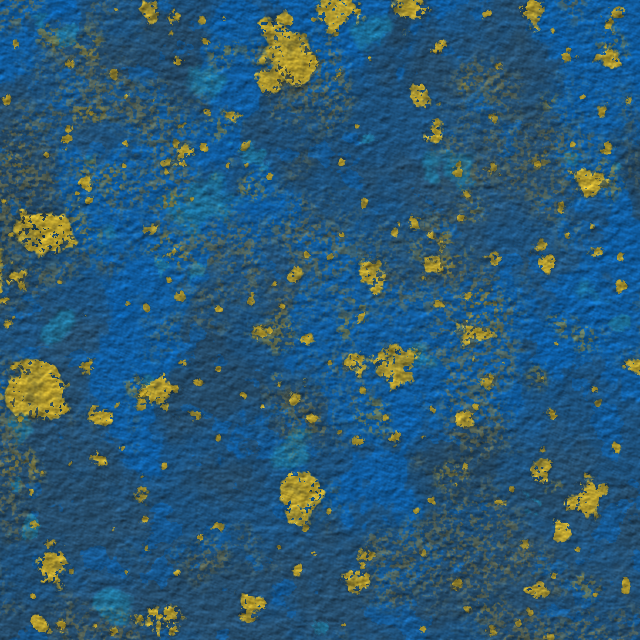
Write a Shadertoy shader that draws this texture.

```glsl
#define SLATE vec3(0.145, 0.295, 0.415)
#define BLUE vec3(0.045, 0.365, 0.650)
#define CYAN vec3(0.120, 0.455, 0.600)
#define OLIVE vec3(0.420, 0.400, 0.240)
#define GOLD vec3(0.740, 0.630, 0.170)
#define OLD_GOLD vec3(0.520, 0.470, 0.180)
#define BLUE_LEVEL 0.545
#define DUST_AMOUNT 0.62
#define GRAIN_SCALE vec2(75.0, 105.0)
#define RELIEF 0.95

float hash(vec2 p) {
    vec3 q = fract(p.xyx * vec3(0.1031, 0.1030, 0.0973));
    q += dot(q, q.yzx + 33.33);
    return fract((q.x + q.y) * q.z);
}

float noise(vec2 p) {
    vec2 cell = floor(p), f = fract(p);
    f = f * f * (3.0 - 2.0 * f);
    float low = mix(hash(cell), hash(cell + vec2(1, 0)), f.x);
    float high = mix(hash(cell + vec2(0, 1)), hash(cell + vec2(1, 1)), f.x);
    return mix(low, high, f.y);
}

float fbm(vec2 p, int octaves) {
    float sum = 0.0, weight = 0.5, total = 0.0;
    for (int i = 0; i < octaves; i++) {
        sum += weight * noise(p);
        total += weight;
        weight *= 0.55;
        p = mat2(1.6, 1.2, -1.2, 1.6) * p + 17.3;
    }
    return sum / total;
}

// Ragged scattered flakes: positive inside, radii in cell units
float splats(vec2 p, float cells, float chance, vec2 radii, float seed) {
    vec2 q = p * cells + seed;
    vec2 home = floor(q);
    float field = -9.0;
    for (int y = -1; y <= 1; y++) {
        for (int x = -1; x <= 1; x++) {
            vec2 id = home + vec2(x, y);
            if (hash(id + seed) > chance) continue;
            vec2 jitter = vec2(hash(id + 31.7), hash(id + 73.1));
            float size = hash(id + 11.9);
            float radius = mix(radii.x, radii.y, size * size);
            field = max(field, 1.0 - length(q - id - 0.1 - 0.8 * jitter) / radius);
        }
    }
    return field + 3.2 * (fbm(q * 4.5 + seed, 5) - 0.5);
}

// Leaf worn through by fine pits, with a dark rim below its edge
vec3 gild(vec3 under, float field, float softness, float pits, vec3 leaf) {
    float worn = field - 0.9 * smoothstep(0.56, 0.8, pits);
    float cover = smoothstep(-softness, softness, worn);
    float rim = smoothstep(-0.45, 0.0, field) * (1.0 - cover);
    return mix(under * (1.0 - 0.16 * rim), leaf, cover * 0.96);
}

float grain(vec2 p) {
    return fbm(p * GRAIN_SCALE, 3);
}

void mainImage(out vec4 fragColor, in vec2 fragCoord) {
    vec2 p = fragCoord / iResolution.y;
    float fine = fbm(p * 90.0 + 5.0, 3);
    float speck = fbm(p * 190.0 + 41.0, 2);

    // Mottled slate ground
    float cloud = fbm(p * 7.0 + 60.0, 5);
    vec3 color = SLATE * (0.88 + 0.24 * cloud);
    color = mix(color, BLUE, 0.30 * smoothstep(0.42, 0.68, fbm(p * 11.0 + 23.0, 5)));

    // Torn blue paint: a soft stain and a crisp peeled layer
    float paint = fbm(p * vec2(5.2, 4.2) + 8.0, 6) + 0.06 * (fine - 0.5);
    color = mix(color, BLUE, 0.42 * smoothstep(BLUE_LEVEL - 0.10, BLUE_LEVEL + 0.08, paint));
    color = mix(color, BLUE, 0.65 * smoothstep(BLUE_LEVEL, BLUE_LEVEL + 0.025, paint));
    float chips = fbm(p * vec2(20.0, 25.0) + 90.0, 5);
    color = mix(color, BLUE, 0.55 * smoothstep(0.64, 0.67, chips));

    // Cyan patches
    float cyanLarge = splats(p, 5.0, 0.36, vec2(0.10, 0.21), 19.0);
    float cyanSmall = splats(p, 11.0, 0.14, vec2(0.10, 0.22), 47.0);
    float cyan = max(smoothstep(-0.25, 0.4, cyanLarge), smoothstep(-0.2, 0.25, cyanSmall));
    color = mix(color, CYAN, cyan * (0.60 + 0.30 * fine));

    // Olive dust gathered in loose clouds
    float dustCloud = smoothstep(0.46, 0.68, fbm(p * 8.0 + 130.0, 4));
    float dust = dustCloud * smoothstep(0.42, 0.68, speck);
    color = mix(color, OLIVE, DUST_AMOUNT * dust);
    float smear = splats(p, 9.0, 0.40, vec2(0.14, 0.30), 83.0);
    float smearMask = smoothstep(-0.3, 0.7, smear) * smoothstep(0.42, 0.62, speck);
    color = mix(color, OLD_GOLD, 0.60 * smearMask);

    // Gold leaf in three sizes
    float tone = fbm(p * 38.0 + 12.0, 4);
    vec3 leaf = mix(OLD_GOLD, GOLD, smoothstep(0.25, 0.58, 0.6 * tone + 0.4 * fine));
    color = gild(color, splats(p, 24.0, 0.34, vec2(0.09, 0.23), 7.0), 0.32, speck, leaf * 0.92);
    color = gild(color, splats(p, 10.0, 0.42, vec2(0.11, 0.25), 29.0), 0.20, speck, leaf);
    color = gild(color, splats(p, 4.0, 0.32, vec2(0.13, 0.26), 53.0), 0.12, speck, leaf);

    // Rough paper relief lit from the upper left
    float light = grain(p) - grain(p + vec2(-0.0018, 0.0032));
    color *= 1.0 + RELIEF * light + 0.14 * (speck - 0.5);

    fragColor = vec4(clamp(color, 0.0, 1.0), 1.0);
}
```
